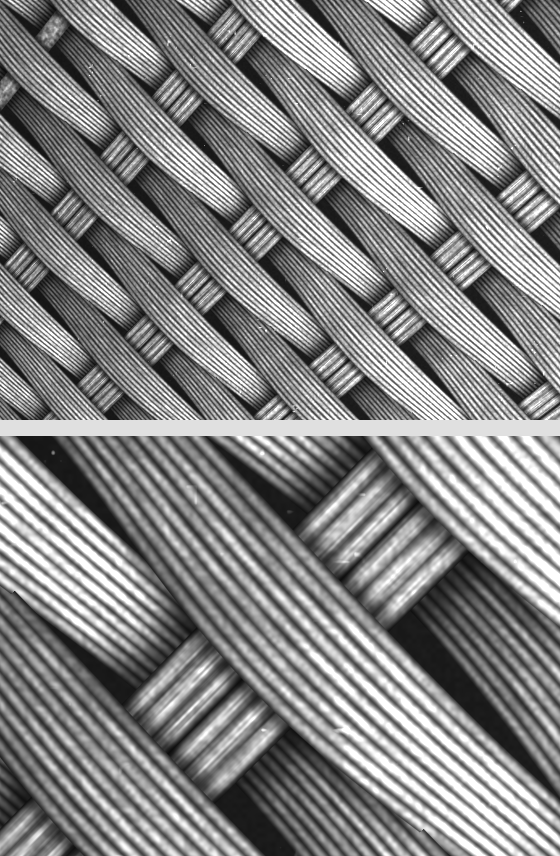
Top: the whole. Bottom: its middle third, enlarged.
Write a Shadertoy shader that draws this texture.

```glsl
// Grey wicker weave: ribbed strands passing over and under diagonal paired stakes.

const float PI = 3.14159265;
const float GAP_TONE = 0.06;
const float STAKE_HALF = 0.15;   // half width, in stake spacings
const float BOW = 0.11;          // sideways bend of a strand, in lanes
const float BOW_SHIFT = 0.12;    // how far past its crossing the bend peaks
const float RIBS = 9.0;          // ribs across one strand

float hash(vec2 p) {
    vec3 q = fract(vec3(p.xyx) * 0.1031);
    q += dot(q, q.yzx + 33.33);
    return fract((q.x + q.y) * q.z);
}

float noise(vec2 p) {
    vec2 cell = floor(p);
    vec2 t = fract(p);
    t = t * t * (3.0 - 2.0 * t);
    float low = mix(hash(cell), hash(cell + vec2(1, 0)), t.x);
    float high = mix(hash(cell + vec2(0, 1)), hash(cell + vec2(1, 1)), t.x);
    return mix(low, high, t.y);
}

// Index n on a widening grid where position = linear * n + growth * n * n.
float gridIndex(float position, float linear, float growth) {
    return (sqrt(linear * linear + 4.0 * growth * position) - linear) / (2.0 * growth);
}

// Strand nearest to a lane among those of the given parity.
float nearestOfParity(float lane, float parity) {
    return 2.0 * floor((lane - parity) * 0.5 + 0.5) + parity;
}

// Returns tone in x and distance inside the edge in y. weave = (stake, lane).
vec2 strand(vec2 weave, float id) {
    float along = mod(weave.x - id + 1.0, 2.0) - 1.0;
    float crossing = floor(weave.x - along + 0.5);
    float lift = cos(PI * along);
    float halfWidth = 0.48 + lift * (lift > 0.0 ? 0.08 : 0.06);
    float offset = weave.y - id + BOW * cos(PI * (along - BOW_SHIFT));
    float across = offset / halfWidth;

    // Dark rising end, bright descending shoulder, dark tucked end
    float light = mix(0.68, 1.06, smoothstep(-0.3, 0.5, along));
    light *= mix(0.45, 1.0, smoothstep(-1.0, -0.35, along));
    light *= mix(0.25, 1.0, 1.0 - smoothstep(0.6, 0.95, along));
    light *= 0.88 + 0.24 * hash(vec2(id + 41.0, crossing + 17.0));

    // Ribs, rounded sides and lengthwise wear
    float rib = pow(0.5 + 0.5 * cos(RIBS * PI * across), 0.75);
    float groove = mix(0.3, 1.0, rib);
    float side = 1.0 - 0.4 * pow(min(abs(across), 1.0), 5.0);
    float wear = 0.8 + 0.4 * noise(vec2(weave.x * 9.0, across * 9.0 + id * 23.0) + 300.0);
    return vec2(0.95 * light * groove * side * wear, halfWidth - abs(offset));
}

// Paired ribbed rods, or one smooth speckled rod for the first stake.
vec2 stake(vec2 weave, float id) {
    float offset = weave.x - id;
    bool smoothRod = id < 0.5;
    float halfWidth = smoothRod ? 0.075 : STAKE_HALF;
    float across = abs(offset) / halfWidth;
    float rod = across * 2.0 - 1.0;
    float ribs = mix(0.4, 1.0, pow(0.5 + 0.5 * cos(3.0 * PI * rod), 0.6));
    float paired = 0.72 * ribs * (1.0 - 0.8 * pow(min(abs(rod), 1.0), 6.0));
    float single = 0.58 * (1.0 - 0.55 * across * across);
    float streak = noise(vec2(offset * 180.0 + id * 31.0, weave.y * 2.5) + 200.0);
    float speckle = noise(vec2(offset * 50.0, weave.y * 14.0) + 100.0);
    float tone = smoothRod ? single * (0.6 + 0.8 * speckle)
                           : paired * (0.65 + 0.6 * streak);
    return vec2(tone, halfWidth - abs(offset));
}

float coverage(float inside, float softness) {
    return smoothstep(-softness, softness, inside);
}

void mainImage(out vec4 fragColor, in vec2 fragCoord) {
    vec2 p = fragCoord / iResolution.y;
    p.y = 1.0 - p.y;

    // Diagonal coordinates; the stakes fan out, then both are counted
    float down = p.x + p.y;
    float side = p.x - p.y;
    float fanned = down - 0.115 * side * (down - 1.193);
    vec2 weave = vec2(gridIndex(fanned - 0.205, 0.448, 0.0156),
                      gridIndex(side + 0.069, 0.1315, 0.00195));
    float stakeId = floor(weave.x + 0.5);
    float laneSoftness = 8.0 / iResolution.y;
    float stakeSoftness = 2.2 / iResolution.y;

    float upperId = nearestOfParity(weave.y, mod(stakeId, 2.0));
    float lowerId = nearestOfParity(weave.y, mod(stakeId + 1.0, 2.0));
    vec2 upper = strand(weave, upperId);
    vec2 lower = strand(weave, lowerId);
    vec2 rods = stake(weave, stakeId);

    // Shadows cast on the lower layers
    float lift = max(cos(PI * (weave.x - stakeId)), 0.0);
    float strandShade = 1.0 - 0.65 * lift * (1.0 - smoothstep(0.0, 0.2, -upper.y));
    float stakeShade = mix(0.5, 1.0, smoothstep(0.0, 0.1, -rods.y));

    // Layers from back to front
    float tone = GAP_TONE;
    tone = mix(tone, lower.x * strandShade * stakeShade, coverage(lower.y, laneSoftness));
    tone = mix(tone, rods.x * strandShade, coverage(rods.y, stakeSoftness));
    tone = mix(tone, upper.x, coverage(upper.y, laneSoftness));

    // Light growing to the right, fine grain and pale flecks
    tone *= mix(0.86, 1.2, smoothstep(0.0, 1.2, p.x));
    tone *= 0.85 + 0.3 * noise(p * 260.0);
    tone += 0.5 * smoothstep(0.72, 0.95, noise(p * 150.0 + 50.0) * noise(p.yx * 37.0 + 90.0));
    fragColor = vec4(vec3(clamp(tone * 1.1 + 0.03, 0.0, 1.0)), 1.0);
}
```
